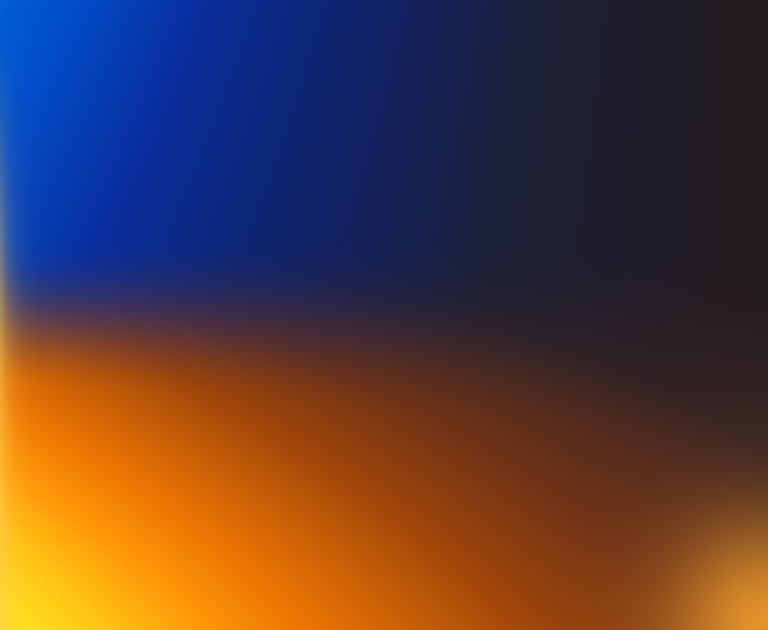
Reproduce this background procedurally as a WebGL 1 fragment shader.

```glsl
precision highp float;
// Blurred dusk gradient: blue fading to charcoal above a glowing amber field.

uniform vec2 u_resolution;

// Linear progress from a to b, clamped to 0..1.
float ramp(float a, float b, float t) {
  return clamp((t - a) / (b - a), 0.0, 1.0);
}

// Cool sky, from azure through navy to charcoal.
vec3 coolColor(float t) {
  vec3 c = vec3(0.00, 0.37, 0.84);
  c = mix(c, vec3(0.01, 0.29, 0.78), ramp(0.00, 0.11, t));
  c = mix(c, vec3(0.03, 0.18, 0.62), ramp(0.11, 0.26, t));
  c = mix(c, vec3(0.05, 0.15, 0.48), ramp(0.26, 0.40, t));
  c = mix(c, vec3(0.08, 0.13, 0.35), ramp(0.40, 0.56, t));
  c = mix(c, vec3(0.11, 0.125, 0.22), ramp(0.56, 0.70, t));
  return mix(c, vec3(0.135, 0.11, 0.13), ramp(0.70, 0.95, t));
}

// Warm ground, from yellow through orange to dark umber.
vec3 warmColor(float t) {
  vec3 c = vec3(1.00, 0.87, 0.12);
  c = mix(c, vec3(1.00, 0.75, 0.07), ramp(0.04, 0.15, t));
  c = mix(c, vec3(1.00, 0.60, 0.03), ramp(0.15, 0.26, t));
  c = mix(c, vec3(0.93, 0.46, 0.01), ramp(0.26, 0.40, t));
  c = mix(c, vec3(0.62, 0.27, 0.04), ramp(0.40, 0.70, t));
  c = mix(c, vec3(0.44, 0.20, 0.09), ramp(0.70, 0.92, t));
  return mix(c, vec3(0.22, 0.14, 0.14), ramp(0.92, 1.30, t));
}

// Soft elliptical glow with separate horizontal and vertical radii.
float glow(vec2 p, vec2 center, vec2 radius) {
  vec2 d = (p - center) / radius;
  return exp(-dot(d, d));
}

void main() {
  vec2 uv = gl_FragCoord.xy / u_resolution;

  // Both fields cool with distance from their bright left corners.
  vec3 sky = coolColor(uv.x + 0.4 * (1.0 - uv.y) * (1.0 - uv.x));
  vec3 ground = warmColor(uv.x + uv.y * (0.75 + uv.y));

  // The horizon sinks and widens towards the right.
  float horizon = 0.50 - 0.07 * uv.x * uv.x;
  float blur = 0.12 + 0.05 * uv.x;
  vec3 color = mix(ground, sky, smoothstep(horizon - blur, horizon + blur, uv.y));

  // Amber light in the lower right corner.
  float corner = glow(uv, vec2(1.0, 0.0), vec2(0.13, 0.17));
  color = mix(color, vec3(0.95, 0.62, 0.18), 0.9 * corner);

  // Pale rim along the left edge, fading upwards.
  float rim = exp(-uv.x / 0.015) * (1.0 - smoothstep(0.4, 1.0, uv.y));
  color = mix(color, vec3(1.0, 0.80, 0.32), 0.6 * rim);

  gl_FragColor = vec4(color, 1.0);
}
```
